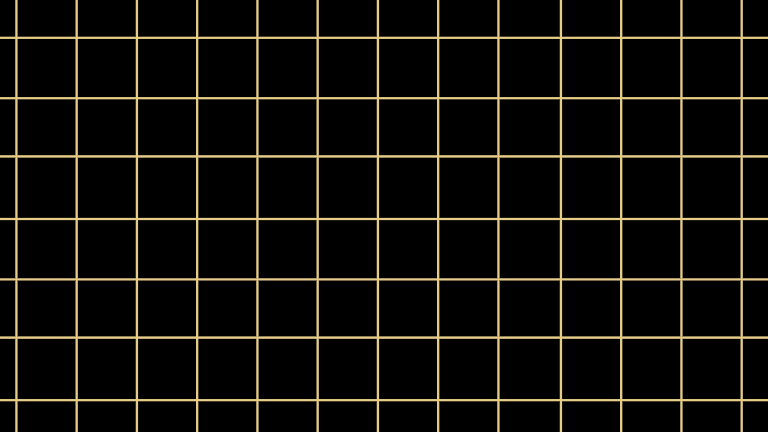
Write a WebGL 1 fragment shader that draws this pattern.

```glsl
precision highp float;
// Thin golden square grid on black, with slightly uneven line spacing.

uniform vec2 u_resolution;

const float TAU = 6.28318;
const vec3 BACKGROUND = vec3(0.0);
const vec3 GOLD = vec3(0.90, 0.80, 0.53);

// All lengths are fractions of the canvas height.
const vec2 PITCH = vec2(0.14005, 0.1398);
const vec2 FIRST_LINE = vec2(0.0380, 0.07535);
const float LINE_WIDTH = 0.0054;
const float COLUMN_DRIFT = 0.00058;
const float ROW_SWAY = 0.00336;
const float ROW_SWELL = 0.0003;

// Index of the line nearest to a coordinate.
float nearestIndex(float coord, float first, float pitch) {
    return floor((coord - first) / pitch + 0.5);
}

// Columns creep left, then recover every ninth line.
float columnOffset(float index, float drift) {
    return -drift * mod(index, 9.0);
}

// Rows follow a wave that repeats every third line.
float rowWave(float index) {
    return cos(TAU * (index - 1.0) / 3.0);
}

// Fraction of a pixel covered by a line at a signed distance.
float lineCoverage(float dist, float width, float pixel) {
    float upper = min(dist + 0.5 * pixel, 0.5 * width);
    float lower = max(dist - 0.5 * pixel, -0.5 * width);
    return clamp((upper - lower) / pixel, 0.0, 1.0);
}

void main() {
    float pixel = 1.0 / u_resolution.y;
    vec2 p = gl_FragCoord.xy * pixel;

    // Vertical lines
    float column = nearestIndex(p.x, FIRST_LINE.x, PITCH.x);
    float columnX = FIRST_LINE.x + PITCH.x * column + columnOffset(column, COLUMN_DRIFT);
    float vertical = lineCoverage(p.x - columnX, LINE_WIDTH, pixel);

    // Horizontal lines
    float row = nearestIndex(p.y, FIRST_LINE.y, PITCH.y);
    float wave = rowWave(row);
    float rowY = FIRST_LINE.y + PITCH.y * row + ROW_SWAY * wave;
    float horizontal = lineCoverage(p.y - rowY, LINE_WIDTH + ROW_SWELL * wave, pixel);

    float grid = max(vertical, horizontal);
    gl_FragColor = vec4(mix(BACKGROUND, GOLD, grid), 1.0);
}
```
